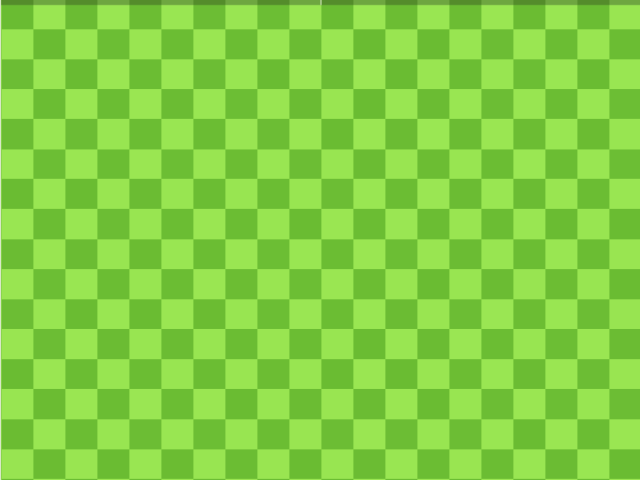
Write a Shadertoy shader that draws this pattern.

```glsl
// Two-tone green checkerboard, 20 by 16 cells, with a shaded top band and a pale left edge.

const vec2  CELL_COUNT  = vec2(20.0, 16.0);
const vec2  GRID_OFFSET = vec2(0.0022, 0.0017);  // fraction of the canvas
const vec3  LIGHT_GREEN = vec3(0.60, 0.90, 0.32);
const vec3  DARK_GREEN  = vec3(0.42, 0.74, 0.20);
const vec3  BAND_LIGHT  = vec3(0.43, 0.65, 0.25);
const vec3  BAND_DARK   = vec3(0.33, 0.55, 0.17);
const vec3  EDGE_PALE   = vec3(0.85, 0.91, 0.78);
const float BAND_HEIGHT = 0.0105;
const float EDGE_WIDTH  = 0.0018;
const float NICK_X      = 0.5015;
const float NICK_WIDTH  = 0.0012;
const float SOFTNESS    = 0.0011;  // least edge blur, fraction of the canvas
const float TONE_JITTER = 0.008;
const float ROW_JITTER  = 0.025;   // in cells

float hash(vec2 p) {
    return fract(sin(dot(p, vec2(127.1, 311.7))) * 43758.5453);
}

// Smoothed square wave: +1 in even cells, -1 in odd cells
vec2 squareWave(vec2 cell, vec2 blur) {
    vec2 ramp = abs(mod(cell - 0.5, 2.0) - 1.0) - 0.5;
    return clamp(ramp / blur, -1.0, 1.0);
}

void mainImage(out vec4 fragColor, in vec2 fragCoord) {
    vec2 uv = fragCoord / iResolution.xy;
    vec2 pixel = 1.0 / iResolution.xy;
    vec2 blur = max(pixel, vec2(SOFTNESS));

    // Grid, with each horizontal boundary slightly off its ideal height
    vec2 grid = (uv - GRID_OFFSET) * CELL_COUNT;
    float boundary = floor(grid.y + 0.5);
    grid.y += (hash(vec2(boundary, 3.0)) - 0.5) * ROW_JITTER;

    // Checker mask: 1 on light cells, 0 on dark cells
    vec2 wave = squareWave(grid, 0.5 * blur * CELL_COUNT);
    float lightMask = 0.5 + 0.5 * wave.x * wave.y;
    vec3 color = mix(DARK_GREEN, LIGHT_GREEN, lightMask);

    // Faint tone variation between cells
    color += (hash(floor(grid)) - 0.5) * TONE_JITTER;

    // Shaded band along the top
    float band = smoothstep(-blur.y, blur.y, uv.y - (1.0 - BAND_HEIGHT));
    color = mix(color, mix(BAND_DARK, BAND_LIGHT, lightMask), band);

    // Small pale nick in the band
    float nick = 1.0 - smoothstep(0.0, blur.x, abs(uv.x - NICK_X) - 0.5 * NICK_WIDTH);
    color = mix(color, EDGE_PALE, 0.5 * nick * band);

    // Pale strip along the left edge
    float edge = 1.0 - smoothstep(-0.5 * pixel.x, 0.5 * pixel.x, uv.x - EDGE_WIDTH);
    color = mix(color, EDGE_PALE, edge);

    fragColor = vec4(color, 1.0);
}
```
